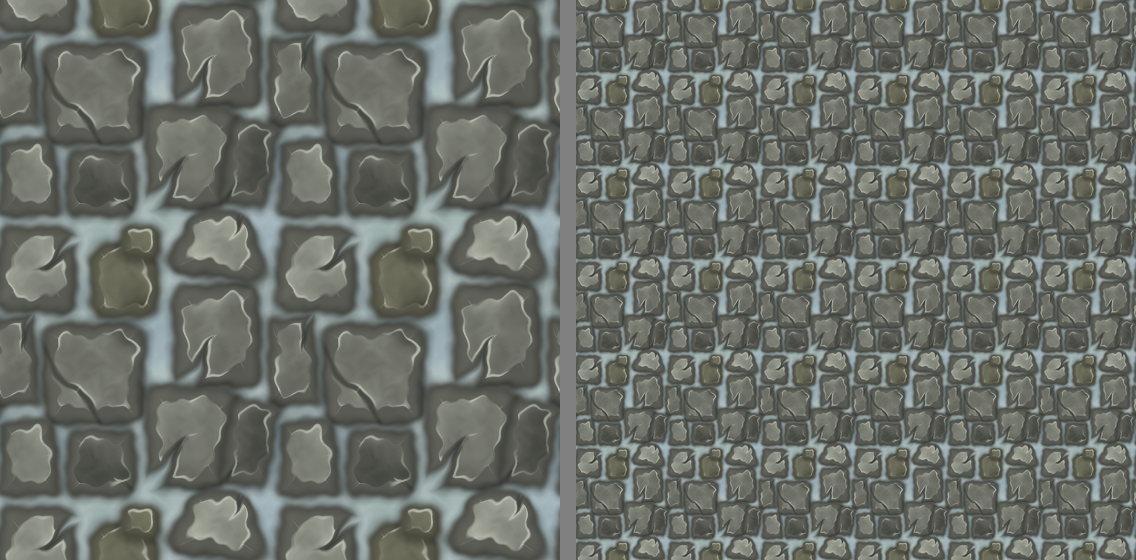
Left, the tile; right, the same tile 3 across and 3 down.
This texture is drawn by a WebGL 2 fragment shader. Its source:

```glsl
#version 300 es
precision highp float;
// Hewn cobbles in pale blue-grey mortar: a tile of eleven stones, repeated 2 x 2.
// Each stone is a tapered rounded box with a dark bevel, a raised face,
// a wedge-shaped crack and a broken chalky highlight along the face rim.
uniform vec2 u_resolution;
out vec4 fragColor;

const float TAU = 6.2831853;
const int STONES = 11;

// Centre and half size of each stone, in tiles.
const vec4 PLACE[STONES] = vec4[](
  vec4(.335, .664, .186, .185), vec4(.775, .800, .160, .190),
  vec4(.045, .708, .092, .162), vec4(.104, .364, .106, .142),
  vec4(.362, .347, .128, .124), vec4(.675, .437, .158, .188),
  vec4(.893, .416, .088, .155), vec4(.130, .037, .145, .158),
  vec4(.443, .000, .125, .140), vec4(.783, .128, .152, .126),
  vec4(.503, .135, .076, .060));
// Rotation, taper towards the top, face tone, crack direction.
const vec4 FORM[STONES] = vec4[](
  vec4(.00, -.03, .45, 3.80), vec4(.03, .00, .45, 4.10),
  vec4(.05, .06, .43, 1.05), vec4(.02, .12, .53, 0.30),
  vec4(.00, .00, .345, 5.50), vec4(-.07, -.15, .46, 4.05),
  vec4(-.17, .00, .335, 4.20), vec4(-.04, .06, .46, 0.60),
  vec4(.03, .05, .42, 1.20), vec4(-.10, .38, .55, 0.75),
  vec4(-.10, .05, .42, 2.00));
// Distance from the centre at which each crack begins.
const float CRACK[STONES] = float[](.09, .0, .04, .08, .09, -.01, .07, .0, .12, .05, .09);

float hash(vec2 p) {
  return fract(sin(dot(p, vec2(127.1, 311.7))) * 4375.85);
}

// Cellular noise of soft round dabs, wrapping after n cells; about -0.5 to 0.5.
float dabs(vec2 uv, float n) {
  vec2 cell = floor(uv * n), f = fract(uv * n);
  float sum = 0.;
  for (int y = -1; y <= 1; y++)
    for (int x = -1; x <= 1; x++) {
      vec2 o = vec2(x, y), id = mod(cell + o, n) + n;
      vec2 centre = o + vec2(hash(id), hash(id + 17.3));
      float tone = hash(id + 41.9) - .5;
      sum += tone * smoothstep(.85, .4, length(f - centre));
    }
  return sum;
}

float roundBox(vec2 p, vec2 halfSize, float r) {
  vec2 q = abs(p) - halfSize + r;
  return length(max(q, 0.)) + min(max(q.x, q.y), 0.) - r;
}

void main() {
  vec2 uv = fract(gl_FragCoord.xy / u_resolution * 2.);

  // Shared wobble and paint variation
  vec2 a = uv * TAU;
  vec2 wobble = .004 * vec2(sin(5. * a.y + 2. * sin(3. * a.x)), sin(6. * a.x + 2. * sin(4. * a.y)))
              + .002 * vec2(sin(13. * a.y + 4. * a.x), sin(15. * a.x - 7. * a.y));
  float broad = dabs(uv + wobble, 6.);
  float fine = dabs(uv + wobble * 2., 17.);
  float brush = dabs(uv + wobble * 3., 44.);

  // Mortar
  vec3 mortar = mix(vec3(.61, .68, .67), vec3(.71, .77, .77), clamp(.6 + broad + .4 * fine, 0., 1.));
  mortar = mix(mortar, vec3(.60, .68, .73), .5 * smoothstep(.1, .7, sin(a.x + 2. * sin(a.y)) * .5 - broad));
  vec3 colour = mortar + .02 * brush;

  for (int i = 0; i < STONES; i++) {
    vec4 place = PLACE[i], form = FORM[i];
    vec2 size = place.zw;
    float least = min(size.x, size.y);

    // Wrapped local frame, turned and tapered
    vec2 p = uv - place.xy;
    p -= round(p);
    float c = cos(form.x), s = sin(form.x);
    p = mat2(c, -s, s, c) * p + wobble;
    p.x /= 1. - form.y * clamp(p.y / size.y, -1., 1.);

    // Crack: a bent wedge, or a groove right across the largest stone
    vec2 dir = vec2(cos(form.w), sin(form.w));
    vec2 q = vec2(dot(p, dir), dot(p, vec2(-dir.y, dir.x)));
    q.y += .012 * sin(q.x * 30.);
    float beyond = q.x - CRACK[i];
    float across = i == 0 ? abs(beyond + .014 * sin(q.y * 22.)) : abs(q.y);
    float wedge = i == 0 ? .013 - across : .28 * beyond - across;
    float groove = smoothstep(.018, .0, across) * (i == 0 ? 1. : smoothstep(.0, .05, beyond));

    // Outline and raised face
    float body = roundBox(p, size, (i > 7 ? .6 : .36) * least);
    body = max(body, .28 * (beyond - .11) - across);
    vec2 faceP = p + wobble * 1.6 + vec2(0., -.006);
    float face = roundBox(faceP, size - .025 - .16 * least, (i % 2 == 1 ? .5 : .2) * least);
    face = max(face + .012 * broad, wedge);

    // Bevel: darkest at the rim, with facets meeting at the corners
    vec2 n = p / size;
    float facet = smoothstep(-.08, .08, abs(n.y) - abs(n.x));
    float bevel = mix(.285, .365, smoothstep(.0, -.045, body));
    bevel += mix(-.012 * sign(n.x), .012 * sign(n.y), facet) + .022 * fine;
    bevel *= 1. - .2 * groove;

    // Face: lit from the upper left, with overlapping dabs
    float tone = form.z + .03 * dot(n, vec2(-.6, .6)) + .10 * broad + .055 * fine + .02 * brush;
    tone += .05 * smoothstep(-.035, .0, face) * (.5 + broad);
    float shade = mix(bevel, tone, smoothstep(.004, -.008, face));
    vec3 tint = i == 8 || i == 10 ? vec3(1.0, 1.0, .84) : vec3(.99, 1.01, .93);
    vec3 stone = shade * tint;

    // Broken highlights on the rim and short glints out of the corners
    float corner = smoothstep(.25, .0, abs(abs(n.x) - abs(n.y)));
    float broken = clamp(.38 + .35 * corner + .9 * fine + .5 * sin(a.x * 4. + a.y * 3. + float(i)), .06, 1.);
    float rim = smoothstep(.004 + .005 * broken, .001, abs(face + .002 * brush));
    float glint = smoothstep(.035, .0, abs(abs(n.x) - abs(n.y))) * smoothstep(.035, .005, face) * step(0., face);
    float light = rim * broken * .85 + glint * .22 * smoothstep(-.01, -.03, body);
    stone = mix(stone, vec3(.75, .77, .72), light * smoothstep(.3, .5, form.z + .1));

    // Soft contact shade, then the stone itself
    colour *= 1. - .2 * smoothstep(.035, .0, body);
    colour = mix(colour, stone, smoothstep(.014, -.016, body));
  }
  fragColor = vec4(clamp(colour, 0., 1.), 1.);
}
```
